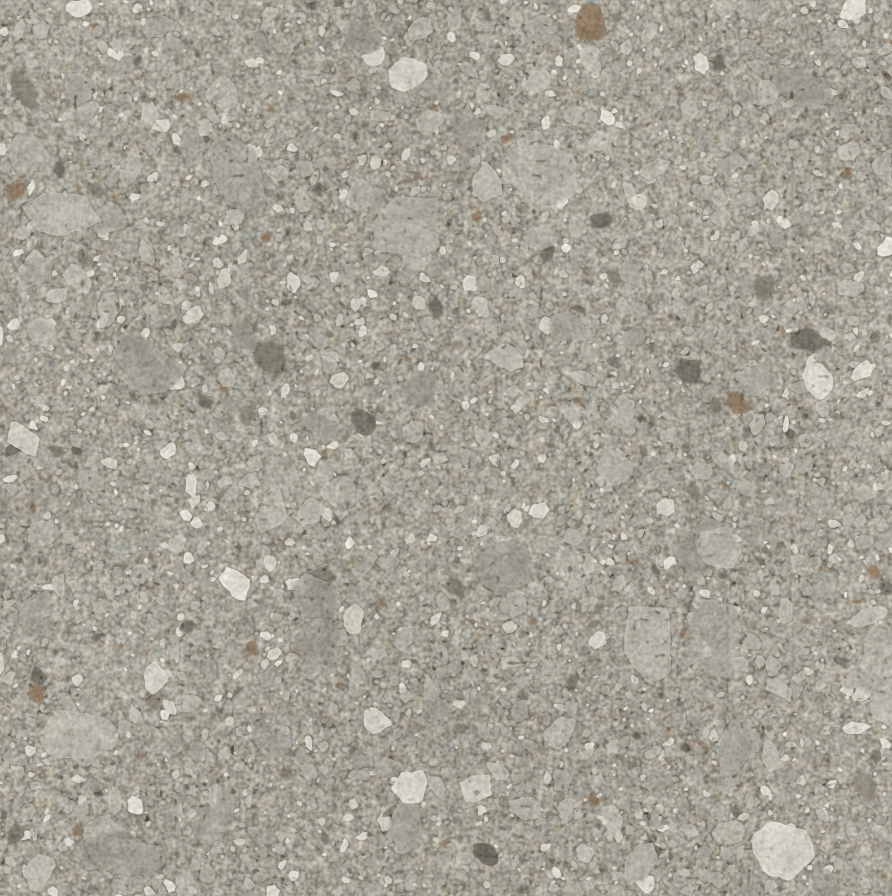
Reproduce this texture procedurally as a WebGL 2 fragment shader.

```glsl
#version 300 es
precision highp float;

uniform vec2 u_resolution;
out vec4 fragColor;

// Integer hash: three values in 0..1 for each cell and seed
vec3 hash(vec2 cell, int seed) {
    uvec3 v = uvec3(ivec3(ivec2(cell), seed)) * 1664525u + 1013904223u;
    v.x += v.y * v.z; v.y += v.z * v.x; v.z += v.x * v.y;
    v ^= v >> 16u;
    v.x += v.y * v.z; v.y += v.z * v.x; v.z += v.x * v.y;
    return vec3(v >> 8u) / 16777216.0;
}

float cornerSlope(vec2 cell, vec2 offset) {
    float angle = 6.2832 * hash(cell, 7).x;
    return dot(vec2(cos(angle), sin(angle)), offset);
}

float gradientNoise(vec2 p) {
    vec2 i = floor(p), f = p - i;
    vec2 u = f * f * f * (f * (f * 6.0 - 15.0) + 10.0);
    vec2 e = vec2(1, 0);
    return mix(mix(cornerSlope(i, f), cornerSlope(i + e, f - e), u.x),
               mix(cornerSlope(i + e.yx, f - e.yx), cornerSlope(i + 1.0, f - 1.0), u.x), u.y);
}

// Signed distance to a chipped polygon with softened corners
float stoneDistance(vec2 q, float radius, float sharpness, vec2 cell, int seed) {
    float sum = 0.0;
    for (int i = 0; i < 6; i++) {
        vec3 h = hash(cell, seed + 2 + i);
        float angle = (float(i) + 0.55 * h.x) * 1.0472;
        float side = dot(q, vec2(cos(angle), sin(angle))) / (radius * mix(0.65, 1.0, h.y));
        sum += pow(max(side, 0.001), sharpness);
    }
    return (pow(sum, 1.0 / sharpness) - 1.0) * radius;
}

// Scatter one size class of stones over the colour below
void addStones(inout vec3 color, vec2 p, float cells, float density, int seed, float mottle) {
    vec2 g = p * cells, home = floor(g);
    float blur = cells * max(0.0011, 0.9 / u_resolution.y);
    for (int y = -1; y <= 1; y++)
    for (int x = -1; x <= 1; x++) {
        vec2 cell = home + vec2(x, y);
        vec3 place = hash(cell, seed), kind = hash(cell, seed + 1);
        if (place.z > density) continue;

        // Random position, turn and stretch
        vec2 q = g - cell - 0.5 - (place.xy - 0.5) * 0.8;
        if (dot(q, q) > 1.0) continue;
        float turn = 6.2832 * fract(place.x * 17.0 + kind.z * 5.0);
        float stretch = mix(1.0, 1.35, fract(kind.x * 23.0));
        q = mat2(cos(turn), sin(turn), -sin(turn), cos(turn)) * q;
        q *= vec2(1.0 / stretch, stretch);
        float radius = mix(0.2, 0.42, fract(kind.y * 31.0));
        float d = stoneDistance(q, radius, mix(7.0, 22.0, kind.z), cell, seed);

        // Mostly grey, with a few pale, dark and brown pieces
        vec3 stone = mix(vec3(0.605, 0.595, 0.56), vec3(0.755, 0.745, 0.705), kind.x);
        if (kind.y > 0.88) stone = mix(vec3(0.79, 0.78, 0.73), vec3(0.87, 0.865, 0.83), kind.x);
        if (kind.y < 0.06) stone = mix(vec3(0.43, 0.41, 0.37), vec3(0.55, 0.53, 0.48), kind.x);
        if (kind.y > 0.06 && kind.y < 0.075) stone = vec3(0.56, 0.48, 0.39);
        stone += mottle;

        // Broken dark seam outside, soft pale rim inside
        float seam = smoothstep(2.5 * blur, 0.0, abs(d - blur));
        color -= seam * 0.07 * fract(kind.z * 13.0);
        stone += 0.025 * smoothstep(4.0 * blur, 0.0, -d);
        float opacity = kind.y > 0.88 || kind.y < 0.075 ? 0.97 : mix(0.55, 0.95, kind.z);
        color = mix(color, stone, opacity * smoothstep(blur, -blur, d));
    }
}

void main() {
    vec2 p = gl_FragCoord.xy / u_resolution.y;
    float coarse = gradientNoise(p * 42.0);
    float medium = gradientNoise(p * 97.0 + 11.0);
    float fine = gradientNoise(p * 205.0 + 37.0);

    // Sandy cement
    vec3 color = vec3(0.655, 0.64, 0.592);
    color += 0.07 * coarse + 0.15 * medium + 0.17 * fine;
    color += vec3(0.03, 0.0, -0.03) * gradientNoise(p * 63.0 + 5.0);

    // Grit to cobbles, with ragged outlines
    vec2 ragged = p + 0.0022 * vec2(medium, gradientNoise(p * 88.0 + 71.0));
    float mottle = 0.04 * coarse + 0.06 * medium + 0.05 * fine;
    addStones(color, p, 120.0, 0.6, 100, mottle);
    addStones(color, ragged, 63.0, 0.55, 200, mottle);
    addStones(color, ragged, 34.0, 0.48, 300, mottle);
    addStones(color, ragged, 18.0, 0.4, 400, mottle);
    addStones(color, ragged, 9.5, 0.26, 500, mottle + 0.08 * gradientNoise(p * 23.0));

    // Dark pits gathered in patches, then overall grain and drift
    float patches = smoothstep(-0.1, 0.35, gradientNoise(p * 13.0 + 3.0));
    float pits = smoothstep(0.28, 0.52, gradientNoise(p * 125.0 + 53.0));
    color -= vec3(0.2, 0.205, 0.21) * pits * mix(0.3, 1.0, patches);
    color += 0.07 * gradientNoise(p * 235.0 + 19.0);
    color += 0.035 * gradientNoise(p * 3.5 + 8.0);
    fragColor = vec4(clamp(color, 0.0, 1.0), 1.0);
}
```
